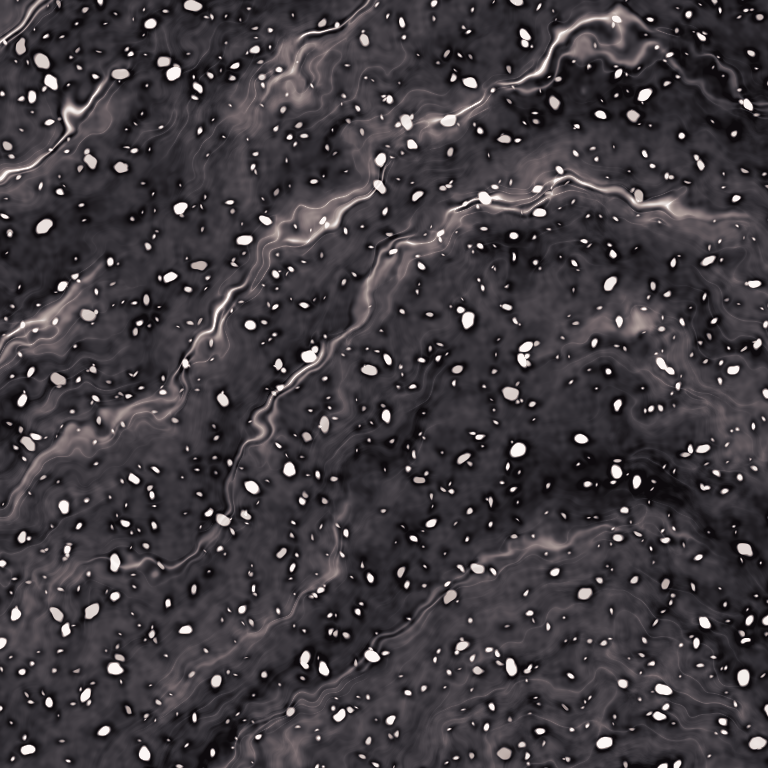
Write a WebGL 1 fragment shader that draws this texture.

```glsl
precision highp float;
// Dark stone with broken, crinkled pale veins, smoky clouds and white specks.
// Noise is stretched along an arched flow coordinate; specks are jittered grid
// cells with dark rims. One tone value is finally coloured by a ramp.
uniform vec2 u_resolution;

const float VEIN_SPACING = 0.2;
const float VEIN_OFFSET = 0.14;

float hash(vec2 p) {
  return fract(sin(dot(p, vec2(127.1, 311.7))) * 43758.545);
}

vec2 hash2(vec2 p) {
  return vec2(hash(p), hash(p + 37.3));
}

float noise(vec2 p) {
  vec2 i = floor(p), f = fract(p);
  f = f * f * (3.0 - 2.0 * f);
  float low = mix(hash(i), hash(i + vec2(1.0, 0.0)), f.x);
  float high = mix(hash(i + vec2(0.0, 1.0)), hash(i + 1.0), f.x);
  return mix(low, high, f.y);
}

float fbm(vec2 p) {
  float sum = 0.0, amp = 0.5;
  for (int i = 0; i < 5; i++) {
    sum += amp * noise(p);
    p = mat2(0.8, 0.6, -0.6, 0.8) * p * 2.03 + 11.7;
    amp *= 0.5;
  }
  return sum / 0.97;
}

float bell(float x, float width) {
  return exp(-x * x / (width * width));
}

vec2 wobble(vec2 p) {
  return vec2(noise(p), noise(p + 51.3)) - 0.5;
}

// Crinkled coordinates: x runs along the arches, y runs across them.
vec2 archFlow(vec2 p) {
  vec2 bend = vec2(fbm(p * 4.0 + 3.1), fbm(p * 4.0 + 19.4)) - 0.5;
  p += 0.2 * bend + 0.035 * wobble(p * 17.0) + 0.016 * wobble(p * 43.0);
  float fromCrown = p.x - 0.78;
  return vec2(p.x, p.y + 0.95 * sqrt(fromCrown * fromCrown + 0.05));
}

// Fine ridges where stretched noise crosses its middle value.
float strands(vec2 flow, vec2 scale, float sharpness) {
  float n = noise(flow * scale);
  return pow(1.0 - abs(2.0 * n - 1.0), sharpness);
}

// A bright thread of uneven width with dark flanks, interrupted along x.
float crest(float d, vec2 flow, float seed) {
  float gaps = smoothstep(0.32, 0.62, noise(flow * vec2(15.0, 8.0) + seed));
  float width = 0.0022 + 0.0055 * pow(noise(flow * vec2(34.0, 20.0) + seed), 2.0);
  float light = 0.4 + 0.6 * noise(flow * 50.0 + seed);
  return gaps * (0.7 * light * bell(d, width) - 0.16 * bell(abs(d) - width - 0.006, 0.0045));
}

// Tone added by the vein bundles: mottled haze, threads and two crests.
float veins(vec2 flow, float strength) {
  float row = floor((flow.y - VEIN_OFFSET) / VEIN_SPACING + 0.5);
  float d = flow.y - VEIN_OFFSET - VEIN_SPACING * row;
  float patches = noise(vec2(flow.x * 5.0, row * 7.3 + 2.0));
  float mask = smoothstep(0.36, 0.7, patches) * strength;
  float haze = bell(d + 0.012, 0.032) * smoothstep(0.2, 0.7, fbm(flow * 22.0));
  float threads = strands(flow, vec2(24.0, 75.0), 5.0) * haze;
  float shift = 0.02 * noise(vec2(flow.x * 19.0, row));
  float lines = crest(d, flow, 3.0) + 0.65 * crest(d + 0.008 + shift, flow, 29.0);
  return mask * (0.2 * haze + 0.36 * threads + lines);
}

// Returns bright core (x) and dark rim (y) of rounded, elongated grains.
vec2 specks(vec2 p, float cells, float density, float rMin, float rMax) {
  vec2 home = floor(p * cells);
  vec2 result = vec2(0.0);
  for (int j = -1; j <= 1; j++) {
    for (int i = -1; i <= 1; i++) {
      vec2 cell = home + vec2(float(i), float(j));
      vec2 rnd = hash2(cell + cells);
      float present = step(hash(cell + 71.9), density);
      vec2 d = p - (cell + hash2(cell + 5.7)) / cells;
      d += 0.0035 * wobble(p * 120.0);
      float turn = 6.283 * rnd.x;
      d = mat2(cos(turn), -sin(turn), sin(turn), cos(turn)) * d;
      d *= vec2(0.78, 1.0 + 0.4 * hash(cell + 91.1));
      float edge = length(d) - mix(rMin, rMax, rnd.y * rnd.y);
      float core = 1.0 - smoothstep(-0.0015, 0.0015, edge);
      float rim = bell(max(edge, 0.0), 0.0058);
      float shine = mix(0.62, 1.0, sqrt(hash(cell + 13.3)));
      result = max(result, present * vec2(core * shine, rim));
    }
  }
  return result;
}

vec3 stoneRamp(float t) {
  vec3 c = mix(vec3(0.05, 0.04, 0.05), vec3(0.19, 0.18, 0.20), clamp((t - 0.04) / 0.14, 0.0, 1.0));
  c = mix(c, vec3(0.30, 0.28, 0.30), clamp((t - 0.18) / 0.11, 0.0, 1.0));
  c = mix(c, vec3(0.47, 0.42, 0.43), clamp((t - 0.29) / 0.14, 0.0, 1.0));
  c = mix(c, vec3(0.71, 0.65, 0.63), clamp((t - 0.43) / 0.23, 0.0, 1.0));
  return mix(c, vec3(0.99, 0.97, 0.96), clamp((t - 0.66) / 0.2, 0.0, 1.0));
}

void main() {
  vec2 p = gl_FragCoord.xy / min(u_resolution.x, u_resolution.y);
  vec2 flow = archFlow(p);

  // Smoky body, faint wisps, mottling and fine grain
  float clouds = fbm(flow * vec2(3.5, 8.0) + 4.2) - 0.5;
  float wispMask = smoothstep(0.42, 0.68, fbm(p * 5.0 + 8.6));
  float wisps = wispMask * strands(flow, vec2(12.0, 38.0), 7.0);
  float mottle = fbm(flow * vec2(26.0, 48.0)) - 0.5;
  float grain = noise(mat2(0.8, 0.6, -0.6, 0.8) * p * 125.0) - 0.5;
  float tone = 0.182 + 0.4 * clouds + 0.13 * wisps + 0.08 * grain;
  tone += (0.12 + 0.2 * wispMask) * mottle;
  tone += veins(flow, mix(0.45, 1.0, smoothstep(0.3, 0.75, p.y)));

  // Large and small grains
  vec2 large = specks(p, 22.0, 0.58, 0.0036, 0.0095);
  vec2 small = specks(p, 46.0, 0.4, 0.0013, 0.0038);
  tone -= 0.18 * max(large.y, 0.75 * small.y);
  tone = mix(max(tone, 0.04), 0.98, max(large.x, 0.9 * small.x));

  gl_FragColor = vec4(stoneRamp(tone), 1.0);
}
```
